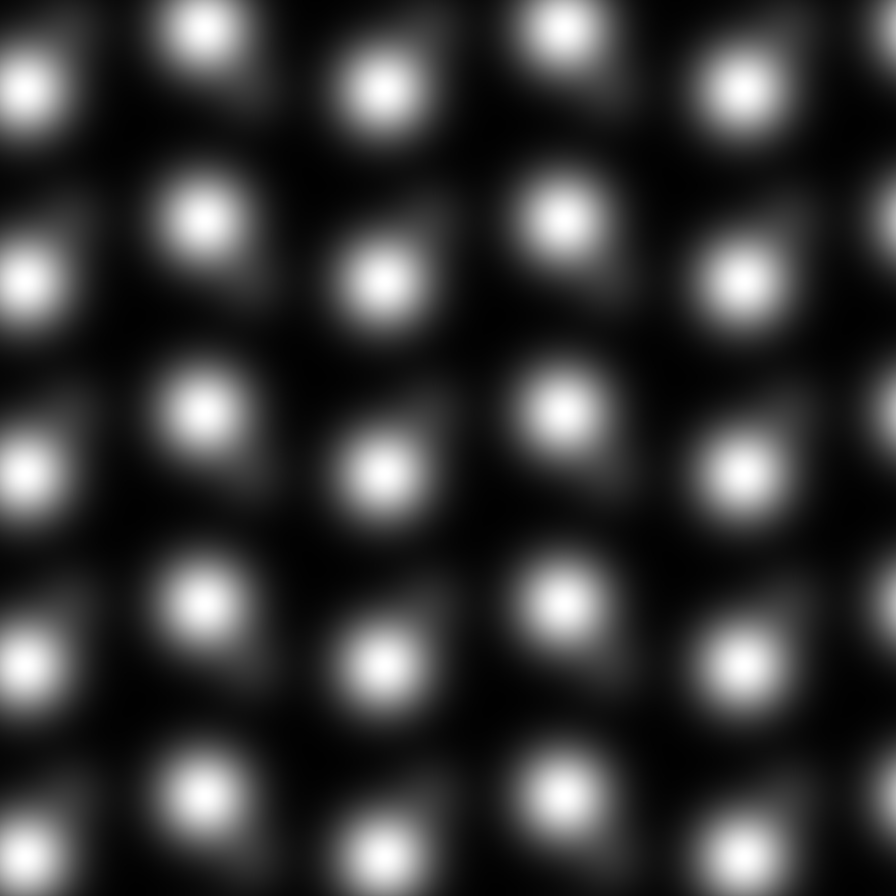
Write a Shadertoy shader that draws this pattern.

```glsl
// Soft white spots with faint tails, in columns that alternate by a glide reflection.
#define COLUMN_STEP 0.2006
#define ROW_STEP 0.2142
#define ORIGIN vec2(0.0277, 0.9343)
#define STAGGER 0.0345
#define SPOT_RADIUS 0.0513
#define TAIL_RADIUS 0.0432
#define TAIL_OFFSET vec2(0.052, 0.0703)
#define TAIL_LEVEL 0.16

float glow(vec2 p, float radius) {
    return exp(-dot(p, p) / (radius * radius));
}

// One spot with its tail to the upper right
float spotWithTail(vec2 p) {
    return glow(p, SPOT_RADIUS) + TAIL_LEVEL * glow(p - TAIL_OFFSET, TAIL_RADIUS);
}

void mainImage(out vec4 fragColor, in vec2 fragCoord) {
    vec2 uv = fragCoord / iResolution.y;
    vec2 pitch = vec2(COLUMN_STEP, ROW_STEP);
    vec2 nearest = floor((uv - ORIGIN) / pitch + 0.5);

    // Sum the overlapping glows of the surrounding cells
    float light = 0.0;
    for (int j = -1; j <= 1; j++) {
        for (int i = -1; i <= 1; i++) {
            vec2 cell = nearest + vec2(i, j);
            vec2 p = uv - ORIGIN - cell * pitch;

            // Odd columns are mirrored top to bottom
            p.y *= 1.0 - 2.0 * mod(cell.x, 2.0);
            p.y += STAGGER;
            light += spotWithTail(p);
        }
    }
    fragColor = vec4(vec3(clamp(light, 0.0, 1.0)), 1.0);
}
```
